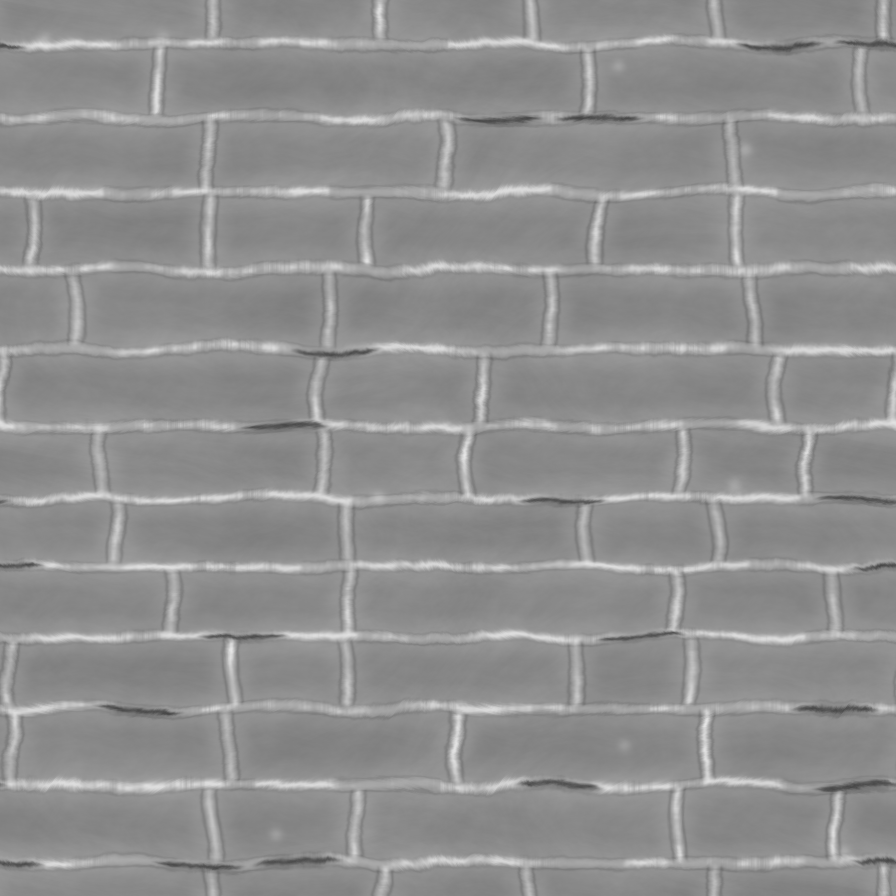
Give the GLSL for this texture, as a three.js fragment shader.

```glsl
// Grey brick wall: twelve worn courses with pale mortar and dark gaps.
varying vec2 vUv;

const float TAU = 6.28318;

float hash(vec2 p) {
  return fract(sin(dot(p, vec2(127.1, 311.7))) * 43758.5);
}

float bell(float x, float width) {
  return exp(-x * x / (width * width));
}

// Layered, warped sines; the integer matrix keeps them periodic on the unit square.
float waves(vec2 p) {
  float sum = 0.0, amp = 0.5;
  p *= TAU;
  for (int i = 0; i < 5; i++) {
    p = mat2(2.0, -1.0, 1.0, 2.0) * p + 1.3 * sin(p.yx);
    sum += amp * sin(p.x) * cos(p.y);
    amp *= 0.6;
  }
  return sum;
}

void main() {
  vec2 uv = vUv;
  float clouds = waves(uv * vec2(1.0, 2.0));
  float ripple = waves(uv.yx * vec2(3.0, 2.0));

  // Courses counted downward, with slightly uneven heights and wavy beds.
  float down = 0.9505 - uv.y;
  float angle = TAU * down;
  float course = down * 12.0 + 0.008
    - 0.078 * sin(angle - 0.656) - 0.0475 * cos(2.0 * angle + 0.606)
    + 0.055 * ripple;
  float row = mod(floor(course) + 1.0, 12.0);
  float bed = mod(floor(course + 0.5), 12.0);
  float bedOffset = course - floor(course + 0.5);
  float local = fract(course);

  // Nearest upright joint among three to five in this row.
  float count = 4.0 + step(mod(row, 3.0), 0.5) - step(abs(row - 1.5), 0.6);
  float phase = hash(vec2(row, 3.0));
  float across = 10.0, joint = 0.0;
  for (int i = 0; i < 5; i++) {
    float id = float(i);
    if (id >= count) break;
    float jitter = 0.5 * (hash(vec2(row + 5.0, id)) - 0.5);
    float dx = 12.0 * (fract(uv.x - (id + phase + jitter) / count + 0.5) - 0.5);
    if (abs(dx) < abs(across)) {
      across = dx;
      joint = hash(vec2(id, row + 20.0));
    }
  }
  across += 0.035 * sin(local * 4.0 + joint * TAU) + 0.04 * ripple;
  vec2 inset = vec2(abs(across), abs(bedOffset));
  float edge = 0.2 - length(max(0.2 - inset, 0.0));

  // Brick faces: darker middles, cloudy stains and fine horizontal grain.
  float body = smoothstep(0.02, 0.42, inset.x) * smoothstep(0.02, 0.4, inset.y);
  float grain = waves(uv * vec2(9.0, 17.0));
  float grey = mix(0.577, 0.525, body) + 0.028 * clouds + 0.009 * grain;
  grey += 0.025 * smoothstep(0.12, 0.0, edge);

  // Upright joints: pale core between thin dark creases.
  float fade = smoothstep(0.0, 0.1, inset.y);
  float wear = clamp(0.55 + 0.7 * waves(vec2(joint, uv.y * 3.0)), 0.15, 1.0);
  grey -= fade * 0.075 * bell(inset.x - 0.095, 0.025);
  grey += fade * (0.05 + 0.19 * wear * (0.4 + joint)) * bell(across, 0.045);

  // Bed joints: uneven bright streaks with a faint crease beside them.
  float streak = smoothstep(-0.45, 0.45, waves(vec2(uv.x * 2.0, bed * 0.37)));
  float shift = 0.025 * sin(TAU * 5.0 * uv.x + bed * 2.3);
  grey += (0.05 + 0.2 * streak) * bell(bedOffset - shift, 0.05);
  grey -= 0.07 * (1.0 - 0.5 * streak) * bell(bedOffset - shift - 0.085, 0.022);
  grey -= 0.05 * (1.0 - streak) * bell(bedOffset - shift + 0.075, 0.02);

  // Tapered dark gaps where mortar has fallen out.
  float slot = uv.x * 9.0 + hash(vec2(bed, 8.0));
  float missing = step(0.8, hash(vec2(mod(floor(slot), 9.0), bed + 40.0)));
  float taper = sin(0.5 * TAU * fract(slot));
  float gap = missing * smoothstep(0.0, 0.6, taper);
  grey = mix(grey, 0.27 + 0.06 * grain,
    0.9 * gap * bell(bedOffset - shift - 0.015, 0.02 + 0.03 * taper));

  // Rare pale chips scattered on the faces.
  vec2 chipCell = floor(uv * 8.0);
  vec2 chip = fract(uv * 8.0) - 0.3 - 0.4 * vec2(hash(chipCell), hash(chipCell + 9.0));
  grey += 0.09 * step(0.9, hash(chipCell + 60.0)) * bell(length(chip), 0.06);

  gl_FragColor = vec4(vec3(clamp(grey, 0.0, 0.9)), 1.0);
}
```
